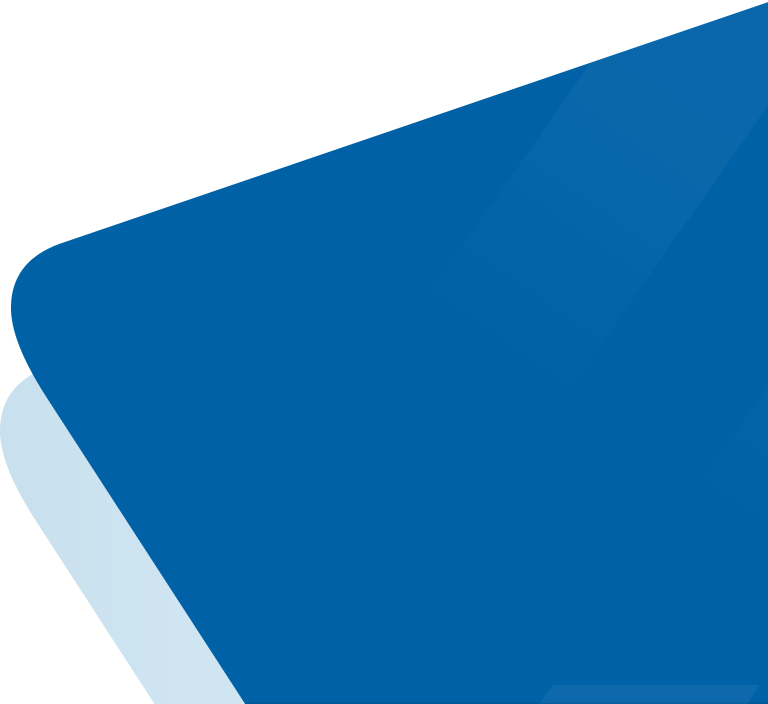
This background is drawn by a Shadertoy shader. Its source:

```glsl
// Draws a large blue rounded corner over a pale copy of itself, crossed by faint slanted beams.

const vec3 WHITE = vec3(1.0);
const vec3 BLUE = vec3(0.0, 0.380, 0.655);
const vec3 PALE_LEFT = vec3(0.788, 0.878, 0.933);
const vec3 PALE_RIGHT = vec3(0.812, 0.898, 0.949);

// Antialiased coverage: positive values are inside
float coverage(float d) {
    float pixelStep = length(vec2(dFdx(d), dFdy(d)));
    return clamp(d / max(pixelStep, 1e-6) + 0.5, 0.0, 1.0);
}

// Sideways reach of a parabolic bend that runs on as its straight tangent.
// bend = (width, control height, end height)
float bendReach(float h, vec3 bend) {
    float w = bend.x, c = bend.y, d = bend.z;
    float k = min(h, d);
    float t = k / (c + sqrt(c * c + (d - 2.0 * c) * k));
    return w * t * t + max(h - d, 0.0) * w / (d - c);
}

// Rounded corner opening to the right, with its leftmost point at tip
float cornerMask(vec2 p, vec2 tip) {
    vec2 q = p - tip;
    vec3 upperBend = vec3(0.0724, 0.0676, 0.0923);
    vec3 lowerBend = vec3(0.0511, 0.0489, 0.1278);
    float reach = q.y > 0.0 ? bendReach(q.y, upperBend) : bendReach(-q.y, lowerBend);
    return coverage(q.x - reach);
}

// Strip between two parallel edges
float stripMask(float across, float start, float width) {
    return coverage(across - start) * coverage(start + width - across);
}

// White veil of the slanted beams
float beamVeil(vec2 p) {
    const float WIDTH = 0.2415;
    vec2 fromTop = p - vec2(0.0, 1.0);
    float across = dot(fromTop, vec2(0.820, -0.572));
    float along = dot(fromTop, vec2(-0.572, -0.820));
    float fade = 0.04 * (1.0 - smoothstep(-0.47, 0.09, along));
    float veil = 0.0;
    for (int i = 0; i < 2; i++) {
        veil += fade * stripMask(across, 0.7386 + 0.470 * float(i), WIDTH);
    }
    // Top of a further beam at the lower border
    veil += 0.05 * stripMask(across, 1.2003, WIDTH) * coverage(0.027 - p.y);
    return veil;
}

void mainImage(out vec4 fragColor, in vec2 fragCoord) {
    vec2 p = fragCoord / iResolution.y;
    vec2 tip = vec2(0.0156, 0.5625);
    vec2 paleOffset = vec2(-0.0156, -0.1747);

    // Pale layer behind
    vec3 pale = mix(PALE_LEFT, PALE_RIGHT, smoothstep(0.0, 0.3, p.x));
    vec3 color = mix(WHITE, pale, cornerMask(p, tip + paleOffset));

    // Blue layer with beams and a thin dark lower rim
    vec3 blue = mix(BLUE, WHITE, beamVeil(p));
    blue *= 1.0 - 0.10 * coverage(0.002 - p.y);
    color = mix(color, blue, cornerMask(p, tip));

    fragColor = vec4(color, 1.0);
}
```
